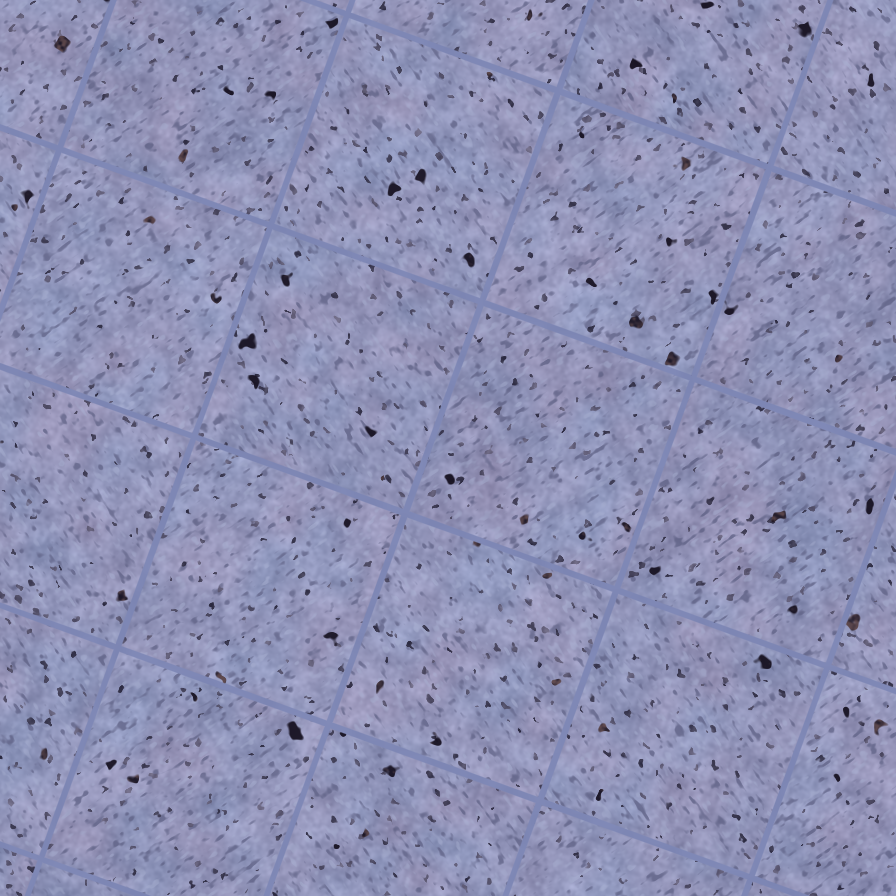
Write a Shadertoy shader that draws this texture.

```glsl
float hash(vec2 p) {
    return fract(sin(dot(p, vec2(127.1, 311.7))) * 43758.5);
}

mat2 rotation(float angle) {
    float c = cos(angle), s = sin(angle);
    return mat2(c, s, -s, c);
}

float noise(vec2 p) {
    vec2 i = floor(p), f = fract(p);
    f = f * f * (3.0 - 2.0 * f);
    return mix(mix(hash(i), hash(i + vec2(1, 0)), f.x),
               mix(hash(i + vec2(0, 1)), hash(i + vec2(1, 1)), f.x), f.y);
}

float fbm(vec2 p) {
    float sum = 0.0, weight = 0.5;
    for (int i = 0; i < 4; i++) {
        sum += weight * noise(p);
        p = rotation(0.6) * p * 2.0 + 7.3;
        weight *= 0.6;
    }
    return sum / 1.088;
}

// Scattered ragged grains: x is coverage, y is a random value per grain
vec2 grains(vec2 p, float amount, float radius) {
    vec2 warp = vec2(noise(p / radius), noise(p / radius + 31.0)) - 0.5;
    p += warp * radius * 1.3;
    vec2 best = vec2(0);
    for (int y = -1; y <= 1; y++)
    for (int x = -1; x <= 1; x++) {
        vec2 id = floor(p) + vec2(x, y);
        vec2 center = id + vec2(hash(id), hash(id + 17.0));
        float r = radius * mix(0.5, 1.0, hash(id + 41.0));
        float cover = 1.0 - smoothstep(r * 0.6, r, length(p - center));
        cover *= step(hash(id + 73.0), amount);
        if (cover > best.x) best = vec2(cover, hash(id + 97.0));
    }
    return best;
}

vec3 granite(vec2 p) {
    // Mottled ground with faint pink and blue drifts
    float mottle = fbm(p * 42.0) - 0.5;
    float fine = noise(p * 210.0) - 0.5;
    vec3 color = vec3(0.575, 0.585, 0.73) + 0.20 * mottle + 0.07 * fine;
    color += vec3(0.05, 0.0, -0.01) * (noise(p * 24.0 + 5.0) - 0.5);

    // Fine streaks following the grain of the slab
    vec2 q = rotation(0.6) * p;
    float streak = 0.65 * noise(q * vec2(75, 150)) + 0.35 * noise(q * vec2(170, 290) + 9.0);
    color = mix(color, vec3(0.37, 0.38, 0.52), 0.75 * smoothstep(0.64, 0.84, streak));
    color = mix(color, vec3(0.66, 0.69, 0.82), 0.5 * smoothstep(0.36, 0.15, streak) );

    // Small grey flecks, then larger dark and brown crystals
    float speckle = noise(p * 260.0 + 13.0);
    vec2 small = grains(q * vec2(42, 54), 0.5, 0.22);
    vec3 fleck = mix(vec3(0.14, 0.13, 0.21), vec3(0.40, 0.38, 0.48), small.y);
    color = mix(color, fleck + 0.12 * (speckle - 0.5), 0.85 * small.x);

    vec2 large = grains(p * 14.0 + 3.0, 0.38, 0.125);
    vec3 crystal = mix(vec3(0.09, 0.07, 0.13), vec3(0.36, 0.27, 0.28),
                       smoothstep(0.45, 0.9, 0.6 * large.y + 0.4 * speckle));
    return mix(color, crystal, 0.95 * large.x);
}

void mainImage(out vec4 fragColor, in vec2 fragCoord) {
    vec2 uv = fragCoord / iResolution.y;

    // Square tiles on a tilted grid
    vec2 grid = rotation(0.348) * (uv - vec2(0.5378, 0.6628)) / 0.2507;
    vec2 tile = floor(grid);
    vec2 local = (fract(grid) - 0.5) * 0.2507;

    // Each slab is cut differently and turned by quarter turns
    float turn = 1.5708 * floor(4.0 * hash(tile + 11.0));
    vec2 cut = 6.0 * vec2(hash(tile), hash(tile + 23.0)) + 1.0;
    vec3 color = granite(rotation(turn) * local + cut);
    color += 0.015 * (hash(tile + 57.0) - 0.5) + 0.02 * (noise(uv * 6.0) - 0.5);

    // Smooth blue grout
    vec2 edge = 0.12535 - abs(local);
    float joint = min(edge.x, edge.y);
    float halfWidth = 0.0034 + 0.0008 * (noise(uv * 9.0) - 0.5);
    float blur = 0.8 / iResolution.y;
    vec3 grout = vec3(0.495, 0.53, 0.71) + 0.02 * (noise(uv * 60.0) - 0.5);
    color = mix(grout, color, smoothstep(halfWidth - blur, halfWidth + blur, joint));

    fragColor = vec4(color, 1.0);
}
```
